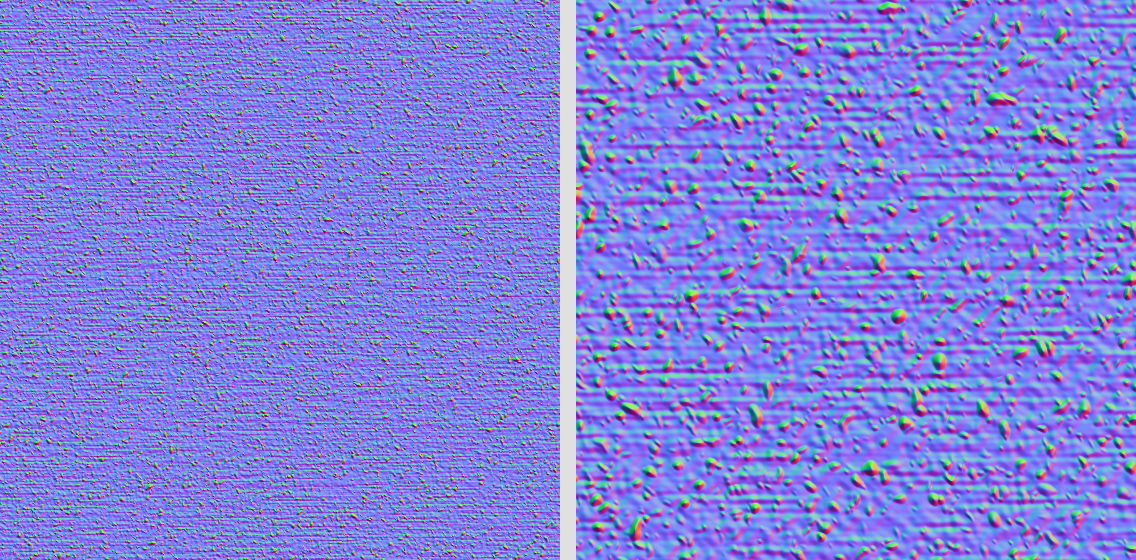
Left: the whole. Right: its middle third, enlarged.
Write a WebGL 2 fragment shader that draws this texture map.

```glsl
#version 300 es
precision highp float;
// Tangent-space normal map of a rough, brushed surface strewn with small crumbs.
// A height field of horizontal streaks, fine grain and warped, scattered domes is
// differentiated numerically, and its normal is packed into red, green and blue.

uniform vec2 u_resolution;
out vec4 fragColor;

// Streaks and grain: lattice cells per canvas, and slope strength
const vec2 FINE_STREAK_FREQ = vec2(18.0, 360.0);
const vec2 WIDE_STREAK_FREQ = vec2(12.0, 190.0);
const float GRAIN_FREQ = 240.0;
const mat2 GRAIN_TURN = mat2(0.8, 0.6, -0.6, 0.8);
const float FINE_STREAK_SLOPE = 0.75;
const float WIDE_STREAK_SLOPE = 0.14;
const float GRAIN_SLOPE = 0.6;

// Domes: cells per canvas, share of filled cells, radius range, steepness
const float LARGE_CELLS = 80.0;
const float LARGE_DENSITY = 0.55;
const vec2 LARGE_RADIUS = vec2(0.0021, 0.0041);
const float LARGE_STEEPNESS = 1.75;
const float SMALL_CELLS = 135.0;
const float SMALL_DENSITY = 0.55;
const vec2 SMALL_RADIUS = vec2(0.0015, 0.0028);
const float SMALL_STEEPNESS = 1.1;
const float MAX_STRETCH = 2.3;
const float CLUMP_SCALE = 0.2;

// Warp that makes the domes ragged
const float WARP_FREQ = 210.0;
const float WARP_AMOUNT = 0.0026;

const float SAMPLE_STEP = 0.00095;  // half width of the slope filter
const float SKEW = 0.15;            // leans upward slopes to the left
const float BLUE_GAIN = 0.98;       // blue of a level surface
const float TAU = 6.2831853;

float hash(vec2 p) {
    return fract(sin(dot(p, vec2(127.1, 311.7))) * 43758.5453);
}

float valueNoise(vec2 p) {
    vec2 cell = floor(p);
    vec2 t = fract(p);
    t = t * t * (3.0 - 2.0 * t);
    float low = mix(hash(cell), hash(cell + vec2(1.0, 0.0)), t.x);
    float high = mix(hash(cell + vec2(0.0, 1.0)), hash(cell + 1.0), t.x);
    return mix(low, high, t.y);
}

// Height of randomly turned, elongated domes, one per filled grid cell
float domes(vec2 p, float cells, float density, vec2 radiusRange, float steepness) {
    vec2 home = floor(p * cells);
    float height = 0.0;
    for (int y = -1; y <= 1; y++) {
        for (int x = -1; x <= 1; x++) {
            vec2 cell = home + vec2(x, y);
            float clump = mix(0.75, 1.25, valueNoise(cell * CLUMP_SCALE));
            if (hash(cell + 17.3) > density * clump) continue;

            vec2 jitter = vec2(hash(cell + 3.1), hash(cell + 41.7));
            vec2 offset = p - (cell + jitter) / cells;
            float angle = TAU * hash(cell + 63.9);
            float c = cos(angle);
            float s = sin(angle);
            offset = mat2(c, -s, s, c) * offset;

            float pick = hash(cell + 88.2);
            float radius = mix(radiusRange.x, radiusRange.y, pick * pick);
            float stretch = mix(1.0, MAX_STRETCH, pow(hash(cell + 9.4), 2.0));
            offset /= radius * vec2(stretch, 1.0);
            float dome = max(1.0 - dot(offset, offset), 0.0);
            float lift = steepness * mix(0.4, 1.4, hash(cell + 29.6));
            height = max(height, lift * radius * dome * dome);
        }
    }
    return height;
}

// Noise is divided by its frequency so that its strength reads as a slope
float surfaceHeight(vec2 p) {
    float height = FINE_STREAK_SLOPE / FINE_STREAK_FREQ.y * valueNoise(p * FINE_STREAK_FREQ);
    height += WIDE_STREAK_SLOPE / WIDE_STREAK_FREQ.y * valueNoise(p * WIDE_STREAK_FREQ + 57.0);
    height += GRAIN_SLOPE / GRAIN_FREQ * valueNoise(GRAIN_TURN * p * GRAIN_FREQ + 23.0);

    vec2 warp = vec2(valueNoise(p * WARP_FREQ + 71.0), valueNoise(p * WARP_FREQ + 133.0));
    vec2 ragged = p + WARP_AMOUNT * (warp - 0.5);
    height += domes(ragged, LARGE_CELLS, LARGE_DENSITY, LARGE_RADIUS, LARGE_STEEPNESS);
    height += domes(ragged + 2.0, SMALL_CELLS, SMALL_DENSITY, SMALL_RADIUS, SMALL_STEEPNESS);
    return height;
}

void main() {
    vec2 uv = gl_FragCoord.xy / u_resolution;

    // Central differences give the slope and soften the finest detail
    vec2 dx = vec2(SAMPLE_STEP, 0.0);
    vec2 dy = dx.yx;
    vec2 slope = vec2(surfaceHeight(uv + dx) - surfaceHeight(uv - dx),
                      surfaceHeight(uv + dy) - surfaceHeight(uv - dy)) / (2.0 * SAMPLE_STEP);

    // Pack the unit normal: signed tilt in red and green, facing in blue
    vec3 normal = normalize(vec3(SKEW * slope.y - slope.x, -slope.y, 1.0));
    fragColor = vec4(0.5 + 0.5 * normal.xy, BLUE_GAIN * normal.z, 1.0);
}
```
